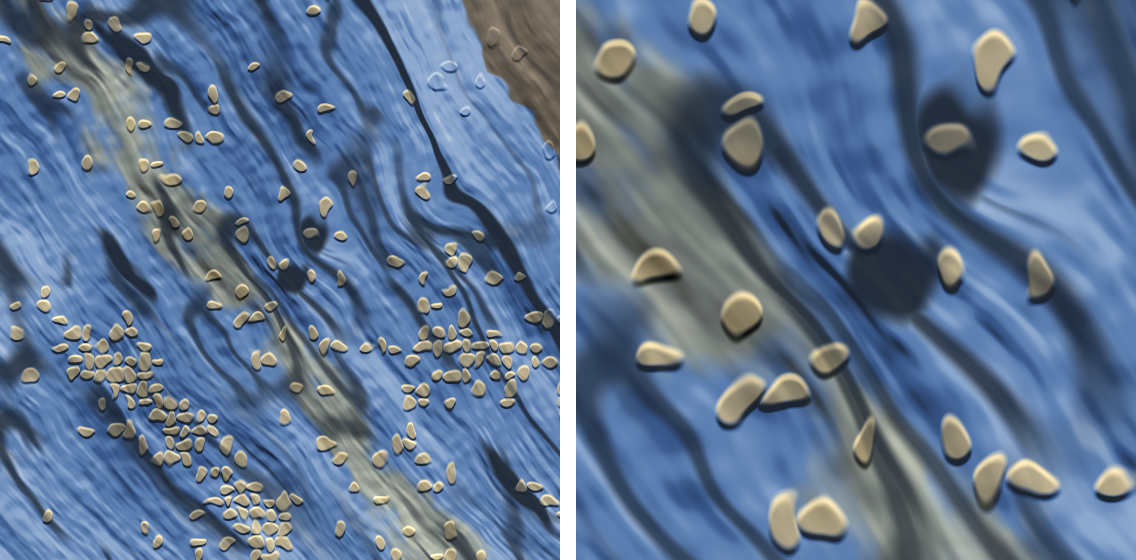
Left, the full canvas; right, a detail of the centre.
Write a WebGL 2 fragment shader that draws this texture.

```glsl
#version 300 es
precision highp float;
// Weathered diagonal wood with cracked blue paint, worn tan streaks and woven flakes.
uniform vec2 u_resolution;
out vec4 fragColor;

float hash(vec2 p) {
  return fract(sin(dot(p, vec2(127.1, 311.7))) * 43758.5453);
}

float noise(vec2 p) {
  vec2 i = floor(p), f = fract(p);
  f = f * f * (3.0 - 2.0 * f);
  return mix(mix(hash(i), hash(i + vec2(1, 0)), f.x),
             mix(hash(i + vec2(0, 1)), hash(i + vec2(1, 1)), f.x), f.y);
}

float fbm(vec2 p) {
  float sum = 0.0, gain = 0.5;
  for (int i = 0; i < 4; i++) {
    sum += gain * noise(p);
    p = p * 2.03 + 17.3;
    gain *= 0.5;
  }
  return sum / 0.9375;
}

// Grain coordinates: x runs across the fibres, y along them
vec2 grain(vec2 p) {
  vec2 g = vec2(0.72 * p.x + 0.69 * p.y + 0.1 * (p.x * p.x - p.y * p.y),
                0.69 * p.x - 0.72 * p.y);
  g.x += 0.035 * (noise(p * 6.0) - 0.5) + 0.012 * (noise(p * 19.0) - 0.5);
  for (int i = 0; i < 2; i++) {
    vec2 d = p - mix(vec2(0.55, 0.56), vec2(0.76, 0.64), float(i));
    g.x += 0.05 * exp(-170.0 * dot(d, d));
  }
  return g;
}

// How densely flakes gather around a point
float flakeDensity(vec2 p) {
  float c = 0.72 * p.x + 0.69 * p.y + 0.1 * (p.x * p.x - p.y * p.y);
  float lower = exp(-pow((c - 0.385) / 0.06, 2.0)) * (1.0 - smoothstep(0.3, 0.5, p.y));
  float right = exp(-dot((p - vec2(0.84, 0.38)) * vec2(7, 10), (p - vec2(0.84, 0.38)) * vec2(7, 10)));
  float band = exp(-pow((c - 0.65) / 0.09, 2.0));
  return 0.05 + 0.85 * lower * smoothstep(0.25, 0.5, noise(p * 9.0)) + 0.6 * right + 0.14 * band;
}

// Rounded flakes on a woven grid, alternating in direction
float flakes(vec2 p) {
  vec2 q = p * 40.0 + 0.5 * vec2(noise(p * 50.0), noise(p * 50.0 + 31.0));
  vec2 cell = floor(q);
  float best = 9.0;
  for (int y = -1; y <= 1; y++) {
    for (int x = -1; x <= 1; x++) {
      vec2 id = cell + vec2(x, y);
      if (hash(id + 5.0) > flakeDensity(id / 40.0)) continue;
      vec2 d = q - id - 0.5;
      if (mod(id.x + id.y, 2.0) > 0.5) d = d.yx;
      float size = 0.75 + 0.4 * hash(id + 9.0);
      best = min(best, length(d / vec2(0.42, 0.62)) / size);
    }
  }
  return 1.0 - smoothstep(0.7, 1.1, best);
}

// Surface height: broad ridges, fine fibres, lumps and raised flakes
float relief(vec2 p) {
  vec2 g = grain(p);
  return noise(g * vec2(28, 4)) + 0.5 * noise(g * vec2(75, 11) + 3.0)
       + 0.22 * noise(g * vec2(150, 30)) + 0.28 * noise(p * 55.0) + 0.4 * flakes(p);
}

// Thin broken cracks that follow the grain
float crack(vec2 g, float scale, float width) {
  float line = abs(noise(g * vec2(scale, scale * 0.2) + scale) - 0.5);
  return (1.0 - smoothstep(0.2 * width, width, line)) * smoothstep(0.45, 0.65, noise(g * vec2(9, 5) + scale));
}

float gash(vec2 g, vec2 centre, vec2 size) {
  float ragged = 0.7 * (noise(g * vec2(60, 25)) - 0.5);
  return 1.0 - smoothstep(0.6, 1.15, length((g - centre) / size) + ragged);
}

vec3 bluePaint(float tone) {
  vec3 c = mix(vec3(0.10, 0.14, 0.20), vec3(0.21, 0.33, 0.53), smoothstep(0.0, 0.28, tone));
  c = mix(c, vec3(0.36, 0.50, 0.70), smoothstep(0.25, 0.52, tone));
  c = mix(c, vec3(0.55, 0.66, 0.81), smoothstep(0.5, 0.8, tone));
  return mix(c, vec3(0.74, 0.81, 0.88), smoothstep(0.8, 1.2, tone));
}

void main() {
  vec2 p = gl_FragCoord.xy / u_resolution;
  vec2 g = grain(p);

  // Light from above
  float slope = relief(p) - relief(p + vec2(0.0, 0.004));
  float board = smoothstep(1.08, 1.1, g.x);
  float tone = 0.55 + 1.7 * slope + 0.55 * (fbm(p * 4.0 + 2.0) - 0.5)
             + 0.3 * (noise(g * vec2(34, 3) + 8.0) - 0.5) + 0.14 * board;
  vec3 color = bluePaint(tone);

  // Worn streaks and flakes
  float band = exp(-pow((g.x - 0.64) / 0.085, 2.0));
  float wear = smoothstep(0.62, 0.85, 0.55 * band + 0.65 * fbm(g * vec2(26, 12) + 4.0));
  color = mix(color, vec3(0.70, 0.70, 0.60) * (0.4 + 0.85 * tone), 0.8 * wear);
  float flake = flakes(p) * (1.0 - board);
  color = mix(color, vec3(0.78, 0.70, 0.52) * (0.55 + 0.65 * tone), 0.85 * flake);

  // Bare wood in the upper right corner
  float bare = smoothstep(1.245, 1.253, g.x + 0.02 * (noise(p * 40.0) - 0.5));
  color = mix(color, vec3(0.45, 0.41, 0.36) * (0.4 + 0.8 * tone), bare);

  // Cracks, the board joint, deep gashes and knot holes
  float dark = max(0.85 * crack(g, 13.0, 0.09), 0.7 * crack(g, 27.0, 0.13));
  dark *= 1.0 - 0.6 * board;
  float joint = 0.006 + 0.016 * noise(vec2(g.y * 9.0, 2.0));
  dark = max(dark, 1.0 - smoothstep(0.5 * joint, joint, abs(g.x - 1.083)));
  dark = max(dark, gash(g, vec2(0.715, -0.44), vec2(0.022, 0.17)));
  dark = max(dark, gash(g, vec2(0.51, -0.22), vec2(0.018, 0.08)));
  dark = max(dark, gash(g, vec2(0.845, 0.55), vec2(0.022, 0.12)));
  dark = max(dark, gash(p, vec2(0.56, 0.585), vec2(0.03, 0.035)));
  dark = max(dark, gash(p, vec2(0.52, 0.505), vec2(0.028, 0.03)));
  color = mix(color, vec3(0.11, 0.14, 0.18), 0.9 * dark * (1.0 - 0.5 * flake));
  fragColor = vec4(clamp(color, 0.0, 1.0), 1.0);
}
```
